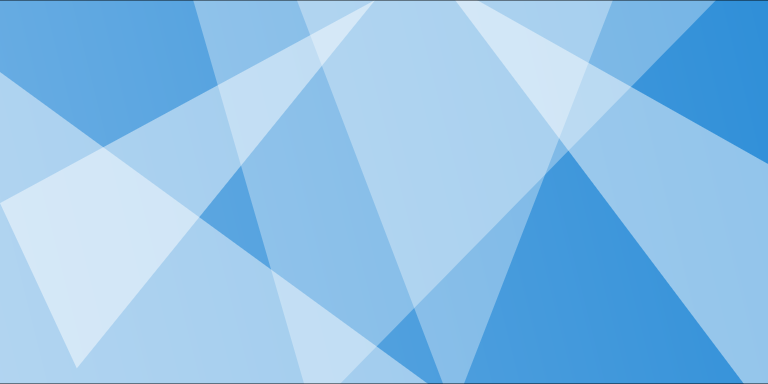
Give the GLSL for this background, as a WebGL 2 fragment shader.

```glsl
#version 300 es
precision highp float;
// Overlapping translucent white panes on a slanted blue gradient.
// Each pane is an intersection of antialiased half planes, blended in turn
// over the base; a thin dark rule closes the top and bottom of the canvas.

uniform vec2 u_resolution;
out vec4 fragColor;

// Canvas space: x runs 0..2, y runs 0..1
const vec2 CANVAS = vec2(2.0, 1.0);

const vec3 BLUE_LIGHT = vec3(0.425, 0.685, 0.893);
const vec3 BLUE_DEEP = vec3(0.185, 0.560, 0.847);
const vec3 PANE_COLOR = vec3(1.0);
const vec2 GRADIENT_AXIS = vec2(1.0, 0.25);

const float STRONG = 0.47;       // opacity of the wedges
const float SOFT = 0.33;         // opacity of the central beams
const float RULE_WIDTH = 0.0026;
const float RULE_OPACITY = 0.45;

// Coverage of the half plane to the left of the directed line a -> b
float leftOf(vec2 p, vec2 a, vec2 b, float pixel) {
    vec2 along = normalize(b - a);
    vec2 rel = p - a;
    float dist = along.x * rel.y - along.y * rel.x;
    return clamp(dist / pixel + 0.5, 0.0, 1.0);
}

vec3 addPane(vec3 color, float coverage, float opacity) {
    return mix(color, PANE_COLOR, coverage * opacity);
}

void main() {
    vec2 p = gl_FragCoord.xy / u_resolution * CANVAS;
    float pixel = 1.0 / u_resolution.y;

    // Base gradient
    float t = dot(p, GRADIENT_AXIS) / dot(CANVAS, GRADIENT_AXIS);
    vec3 color = mix(BLUE_LIGHT, BLUE_DEEP, t);

    // Lower left corner
    float corner = leftOf(p, vec2(1.115, 0.0), vec2(0.0, 0.8125), pixel);

    // Left wedge, widening from the top edge
    vec2 apex = vec2(0.977, 1.0);
    vec2 heel = vec2(0.0, 0.471);
    float leftWedge = leftOf(p, apex, heel, pixel)
        * leftOf(p, vec2(0.167, 0.0), apex, pixel)
        * leftOf(p, heel, vec2(0.219, 0.0), pixel);

    // Central beams, narrowing downward
    float wideBeam = leftOf(p, vec2(0.503, 1.0), vec2(0.792, 0.0), pixel)
        * leftOf(p, vec2(0.885, 0.0), vec2(1.865, 1.0), pixel);
    float narrowBeam = leftOf(p, vec2(0.773, 1.0), vec2(1.154, 0.0), pixel)
        * leftOf(p, vec2(1.208, 0.0), vec2(1.596, 1.0), pixel);

    // Right wedge
    float rightWedge = leftOf(p, vec2(1.185, 1.0), vec2(1.9375, 0.0), pixel)
        * leftOf(p, vec2(2.0, 0.573), vec2(1.242, 1.0), pixel);

    color = addPane(color, corner, STRONG);
    color = addPane(color, leftWedge, STRONG);
    color = addPane(color, wideBeam, SOFT);
    color = addPane(color, narrowBeam, SOFT);
    color = addPane(color, rightWedge, STRONG);

    // Dark rules along the top and bottom edges
    float edge = min(p.y, 1.0 - p.y);
    float rule = clamp((RULE_WIDTH - edge) / pixel + 0.5, 0.0, 1.0);
    color *= 1.0 - RULE_OPACITY * rule;

    fragColor = vec4(color, 1.0);
}
```
